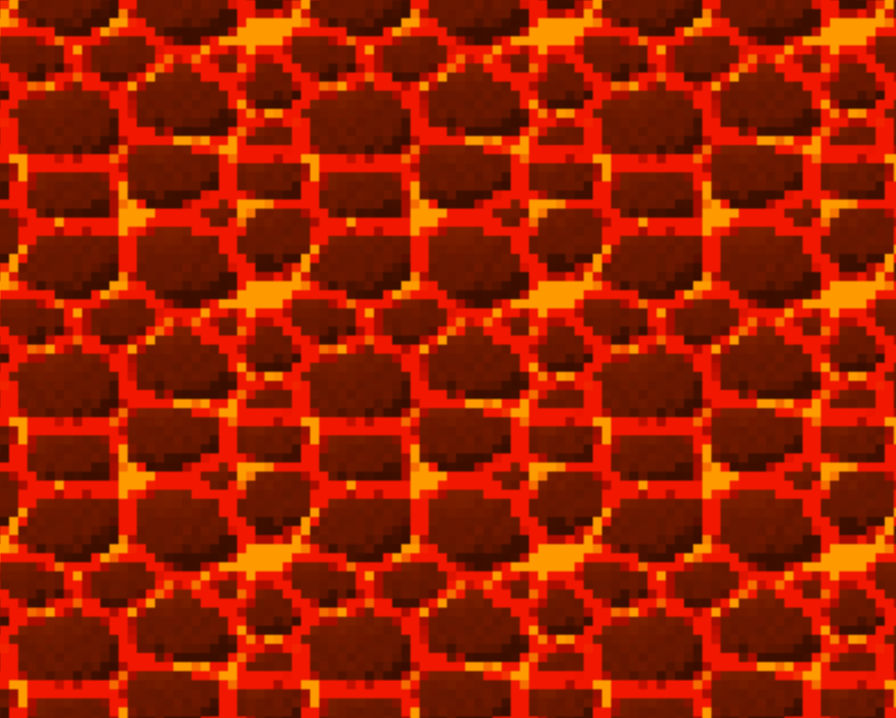
Write a Shadertoy shader that draws this texture.

```glsl
// Cracked lava: dark oval rocks parted by glowing red and yellow seams, in coarse texels.
// Each tile is weighted cellular noise over a swaying 3 x 4 lattice plus two pebbles;
// the gap between the nearest two rocks sets the heat. Tile space runs downward.

const vec2 TEXELS = vec2(32.0, 29.0); // texels per tile

// Centre (xy, in tile units) and radius (z, in texels) of rock k
vec3 rock(int k) {
    if (k >= 12) return vec3(0.77, 0.265 + 0.56 * float(k - 12), 2.3);
    float col = float(k % 3), row = float(k / 3);
    float top = row < 0.5 ? 1.0 : 0.0;
    float odd = mod(row, 2.0);
    float x = 0.23 + 0.355 * col - 0.17 * top * sin(0.8 + 1.1 * col)
            + 0.05 * odd * sin(1.57 * col);
    float y = 0.22 + 0.26 * row - 0.1 * min(col, 1.0) * sin(1.08 * row - 1.57 * (col - 1.0));
    float r = col < 1.5 ? 3.4 - 0.9 * top + 0.6 * odd : 2.5 - 1.1 * sin(1.57 * row);
    return vec3(x, y, r + 0.75);
}

// Layered sines that break up the texels, about -1 to 1
float grain(vec2 t) {
    return 0.6 * sin(t.x * 2.3 + 3.0 * sin(t.y * 1.7)) + 0.4 * sin(t.y * 4.1 + 2.0 * sin(t.x * 2.9));
}

// Slow sines, periodic over the tile, that make some seams hotter
float glow(vec2 p) {
    vec2 a = 6.2832 * p;
    return 0.5 * sin(2.0 * a.x + 3.0 * a.y + 1.0) + 0.5 * sin(3.0 * a.x - 2.0 * a.y + 2.0);
}

vec3 lavaTexel(vec2 texel) {
    texel = mod(texel, TEXELS);
    vec2 p = (texel + 0.5) / TEXELS;

    // Nearest and second nearest rock, wrapped around the tile
    float near = 1e3, second = 1e3;
    vec2 facing = vec2(0.0);
    for (int k = 0; k < 14; k++) {
        vec3 stone = rock(k);
        vec2 d = (fract(p - stone.xy + 0.5) - 0.5) * TEXELS / vec2(1.35, 1.0);
        float dist = length(d) - stone.z;
        if (dist < near) {
            second = near;
            near = dist;
            facing = d / stone.z;
        } else {
            second = min(second, dist);
        }
    }
    float noise = grain(texel);

    // Rock face: lighter above, dark below, to the right and around the rim
    float shade = dot(facing, vec2(0.3, 0.75)) + 0.3 * dot(facing, facing) + 0.22 * noise;
    vec3 color = mix(vec3(0.41, 0.09, 0.0), vec3(0.24, 0.055, 0.0), smoothstep(0.4, 0.55, shade));
    color = mix(color, vec3(0.49, 0.12, 0.0), smoothstep(0.2, 0.5, -shade));
    color *= 1.0 + 0.08 * noise;

    // Seam: crust, red, orange, then yellow where the gap is hot
    float heat = max(near, 0.72 - 0.5 * (second - near)) + 0.2 * noise;
    float hot = heat + 0.4 * glow(p);
    color = mix(color, vec3(0.66, 0.05, 0.0), smoothstep(-0.12, -0.06, heat));
    color = mix(color, vec3(0.95, 0.09, 0.0), smoothstep(0.07, 0.13, heat));
    float seam = smoothstep(0.2, 0.28, heat);
    color = mix(color, vec3(0.96, 0.42, 0.0), seam * smoothstep(0.64, 0.69, hot));
    return mix(color, vec3(1.0, 0.6, 0.0), seam * smoothstep(0.74, 0.79, hot));
}

void mainImage(out vec4 fragColor, in vec2 fragCoord) {
    vec2 uv = fragCoord / iResolution.xy;
    vec2 t = vec2(uv.x, 1.0 - uv.y) * vec2(3.07, 2.73) * TEXELS - 0.5;

    // Blend neighbouring texels softly
    vec2 base = floor(t);
    vec2 f = smoothstep(0.32, 0.68, t - base);
    vec3 upper = mix(lavaTexel(base), lavaTexel(base + vec2(1.0, 0.0)), f.x);
    vec3 lower = mix(lavaTexel(base + vec2(0.0, 1.0)), lavaTexel(base + 1.0), f.x);
    fragColor = vec4(mix(upper, lower, f.y), 1.0);
}
```
